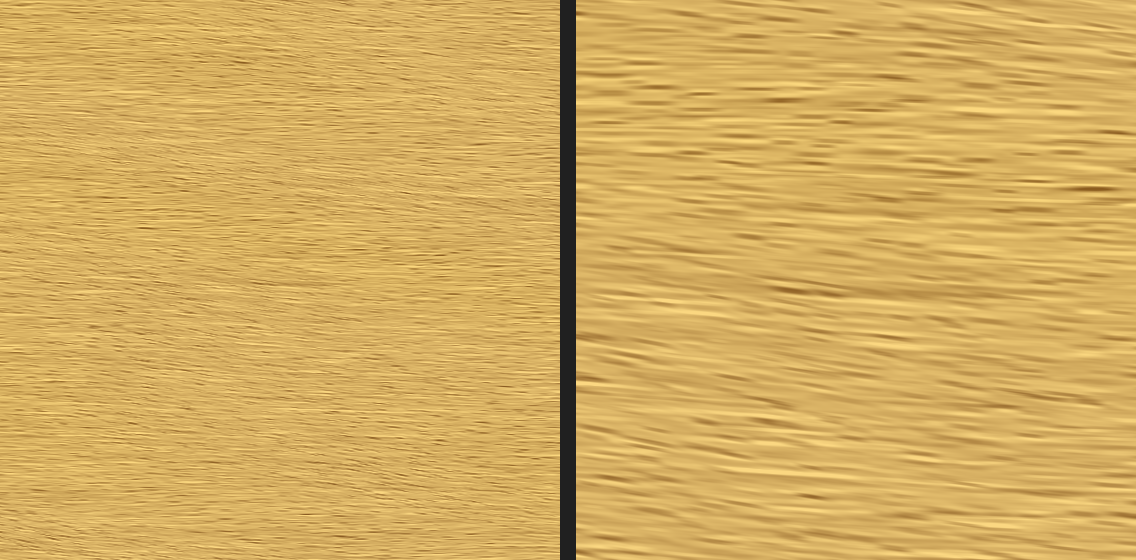
Left, the full canvas; right, a detail of the centre.
This texture is drawn by a Shadertoy shader. Its source:

```glsl
vec4 hash4(vec2 cell) {
    vec4 h = fract(cell.xyxy * vec4(0.1031, 0.1030, 0.0973, 0.1099));
    h += dot(h, h.wzxy + 33.33);
    return fract((h.xxyz + h.yzzw) * h.zywx);
}

// Sum of tapered dashes with faint opposite flanks, one scattered in each cell of a stretched grid
float fibres(vec2 p, vec2 grid, float thickness, float slant, vec2 strength) {
    vec2 q = p * grid;
    vec2 home = floor(q);
    float lean = slant * grid.y / grid.x;
    float sum = 0.0;
    for (int j = -2; j <= 2; j++) {
        for (int i = -1; i <= 1; i++) {
            vec2 cell = home + vec2(i, j);
            vec4 rnd = hash4(cell + grid + 50.0);
            vec2 d = q - cell - rnd.xy;
            d.y += lean * d.x;
            vec2 size = vec2(0.45 + 0.55 * rnd.z, thickness * (0.65 + 0.7 * fract(rnd.z * 7.3)));
            vec2 a = abs(d) / size;
            float taper = 1.0 - smoothstep(0.15, 1.0, a.x);
            float core = 1.0 - smoothstep(0.25, 1.0, a.y);
            float flank = 1.0 - smoothstep(0.6, 2.2, a.y);
            sum += taper * (core - 0.3 * flank) * mix(strength.x, strength.y, rnd.w);
        }
    }
    return sum;
}

void mainImage(out vec4 fragColor, in vec2 fragCoord) {
    vec2 uv = fragCoord / iResolution.xy;

    // Gentle waviness and regional lean of the grain
    vec2 p = uv;
    p.y += 0.003 * sin(4.0 * uv.x + 7.0 * uv.y) + 0.0015 * sin(11.0 * uv.x - 13.0 * uv.y + 1.0);
    float slant = 0.055 + 0.05 * sin(5.0 * uv.x + 17.0 * uv.y + 2.0 * sin(9.0 * uv.y));

    // Light and dark streaks, from broad bands to fine fibres
    vec2 both = vec2(-1.0, 1.0);
    float tone = 0.72;
    tone += 0.09 * fibres(p, vec2(2.0, 38.0), 0.7, 0.1 * slant, both);
    tone += 0.18 * fibres(p, vec2(6.0, 110.0), 0.6, 0.4 * slant, both);
    tone += 0.34 * fibres(p, vec2(18.0, 220.0), 0.6, 0.6 * slant, both);
    tone += 0.32 * fibres(p, vec2(44.0, 340.0), 0.7, slant, both);

    // Thin long strands, mostly pale
    tone += 0.58 * fibres(p, vec2(13.0, 125.0), 0.27, 0.6 * slant, vec2(-0.7, 1.0));

    // Short crisp dark pores, a little denser in some regions
    float density = 0.95 + 0.15 * sin(17.0 * p.y + 3.0 * sin(4.0 * p.x + 5.0 * p.y));
    tone += density * fibres(p, vec2(42.0, 135.0), 0.30, 1.6 * slant, vec2(-1.0, 0.1));

    // Brown to pale gold, with a slow drift in warmth
    vec3 brown = vec3(0.67, 0.50, 0.235);
    vec3 paleGold = vec3(0.92, 0.775, 0.445);
    vec3 wood = mix(brown, paleGold, clamp(tone, -0.5, 1.25));
    wood.b += 0.008 * sin(9.0 * p.y + 2.0 * sin(3.0 * p.x + 8.0 * p.y));
    fragColor = vec4(wood, 1.0);
}
```
